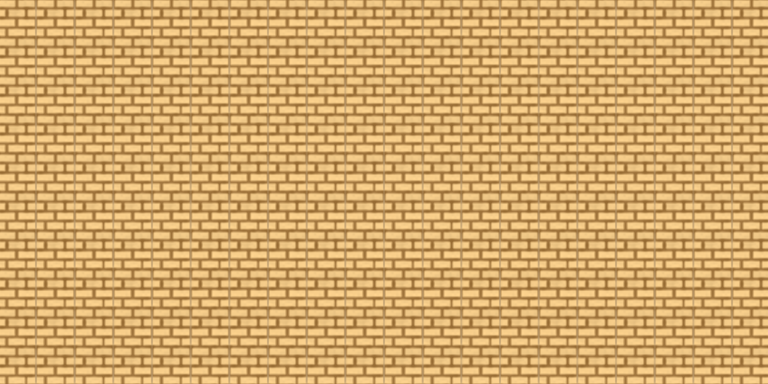
Reproduce this texture procedurally as a WebGL 2 fragment shader.

```glsl
#version 300 es
precision highp float;
// Small sandy brick wall made of one square tile, repeated about 20 by 10 times.
// Each tile holds four staggered courses of soft-edged bricks; hashes wrapped to
// the tile vary the bricks, and thin greyish seams show where the tiles meet.
uniform vec2 u_resolution;
out vec4 outColor;

const float COURSES = 4.0; // courses per tile, one unit high each

float hash(vec2 p) {
    vec3 q = fract(vec3(p.xyx) * 0.1031);
    q += dot(q, q.yzx + 33.33);
    return fract((q.x + q.y) * q.z);
}

// Value noise that wraps after the given period
float tileNoise(vec2 p, float period) {
    vec2 i = floor(p);
    vec2 f = fract(p);
    f = f * f * (3.0 - 2.0 * f);
    vec2 a = mod(i, period);
    vec2 b = mod(i + 1.0, period);
    return mix(mix(hash(a), hash(vec2(b.x, a.y)), f.x),
               mix(hash(vec2(a.x, b.y)), hash(b), f.x), f.y);
}

// Distance from the nearest joint, in course heights; also returns the brick id
float jointDistance(vec2 p, out vec2 id) {
    float row = floor(p.y);
    float stagger = mod(row + 1.0, 2.0);
    float along = (p.x + stagger) / 2.0;
    id = vec2(mod(floor(along), COURSES / 2.0), mod(row, COURSES));
    vec2 local = vec2(fract(along) * 2.0 - 1.0, fract(p.y) - 0.5);
    local.x += 0.12 * (hash(id + 5.0) - 0.5);
    vec2 edge = vec2(1.0, 0.5) - abs(local);
    // Rounded corners
    vec2 inset = max(0.3 - edge, 0.0);
    return min(min(edge.x, edge.y), 0.3 - length(inset));
}

void main() {
    vec2 tiles = vec2(19.86, 9.93);
    vec2 p = (gl_FragCoord.xy / u_resolution - 0.5) * tiles * COURSES;

    // Worn outlines and brick faces
    float wear = tileNoise(p * 2.0, COURSES * 2.0) - 0.5;
    float grain = tileNoise(p * 4.0 + 0.5, COURSES * 4.0) - 0.5;
    vec2 id;
    float d = jointDistance(p, id) + 0.07 * wear;
    float face = smoothstep(-0.01, 0.32, d);

    vec3 mortar = vec3(0.61, 0.44, 0.22);
    vec3 sand = vec3(0.96, 0.80, 0.54);
    vec3 color = mix(mortar, sand, face);
    color *= 1.0 + face * (0.05 * (hash(id + 11.0) - 0.5) + 0.05 * grain);
    color += (1.0 - face) * 0.06 * wear;

    // Pale grey line along the upright tile borders
    float seamX = abs(fract(p.x / COURSES + 0.5) - 0.5) * COURSES;
    float seam = 1.0 - smoothstep(0.02, 0.18, seamX);
    color = mix(color, vec3(0.72, 0.60, 0.43), seam * (0.55 + 0.4 * wear));

    outColor = vec4(clamp(color, 0.0, 1.0), 1.0);
}
```
